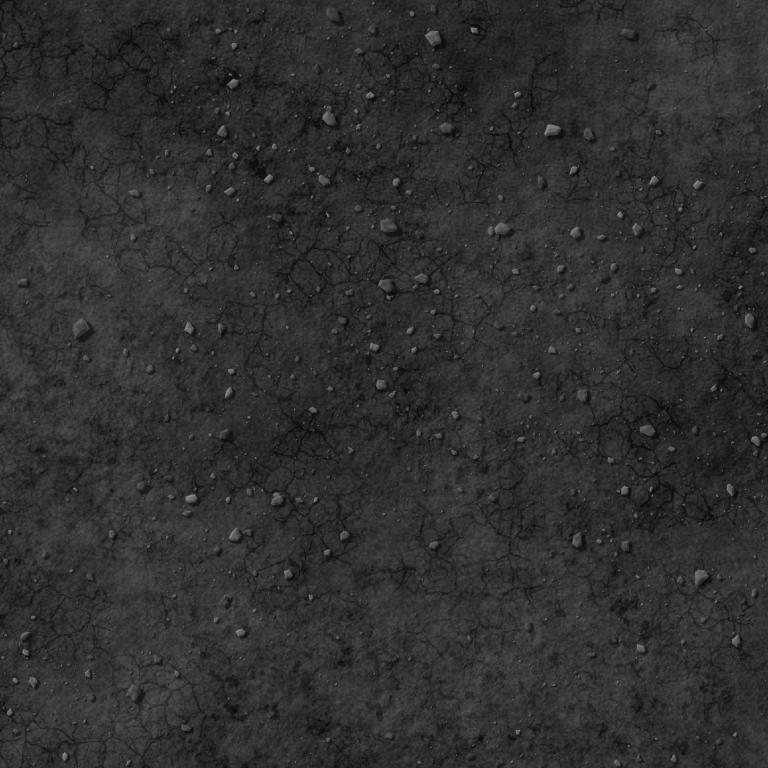
A Shadertoy shader for this texture:

```glsl
const float SOIL_TONE = 0.193;
const float BLOTCH_CONTRAST = 0.17;
const float CLOD_CONTRAST = 0.12;
const float RELIEF_STRENGTH = 0.27;
const float RELIEF_STEP = 0.0022;
const float GRAIN_CONTRAST = 0.07;
const float CRACK_WIDTH = 0.0012;
const float CRACK_DEPTH = 0.085;
const float STONE_DARK = 0.23;
const float STONE_BRIGHT = 0.40;
const float SHADOW_TONE = 0.45;
const vec2 LIGHT_DIR = vec2(-0.75, 0.66);
const float TAU = 6.2832;
const int STONE_SIDES = 7;

float hash(vec2 p) {
    return fract(sin(dot(p, vec2(127.1, 311.7))) * 43758.5);
}

vec2 hash2(vec2 p) {
    return vec2(hash(p), hash(p + 37.3));
}

float noise(vec2 p) {
    vec2 i = floor(p), f = fract(p);
    f = f * f * (3.0 - 2.0 * f);
    return mix(mix(hash(i), hash(i + vec2(1, 0)), f.x),
               mix(hash(i + vec2(0, 1)), hash(i + vec2(1, 1)), f.x), f.y);
}

float fbm(vec2 p) {
    float sum = 0.0, weight = 0.5;
    for (int i = 0; i < 4; i++) {
        sum += weight * noise(p);
        p = mat2(1.6, 1.2, -1.2, 1.6) * p + 17.7;
        weight *= 0.55;
    }
    return sum / 1.01;
}

// Distance to the border between the two nearest cells, in canvas units
float crackDistance(vec2 p, float cells) {
    p *= cells;
    vec2 home = floor(p), nearest = vec2(9.0), second = vec2(9.0);
    for (int y = -1; y <= 1; y++)
    for (int x = -1; x <= 1; x++) {
        vec2 cell = home + vec2(x, y);
        vec2 offset = cell + hash2(cell + cells) - p;
        if (dot(offset, offset) < dot(nearest, nearest)) {
            second = nearest;
            nearest = offset;
        } else if (dot(offset, offset) < dot(second, second)) {
            second = offset;
        }
    }
    return dot(0.5 * (nearest + second), normalize(second - nearest)) / cells;
}

float crackLine(vec2 p, float cells, float width, float pixel) {
    return 1.0 - smoothstep(0.3 * width, width + pixel, crackDistance(p, cells));
}

// Irregular convex stone: x = signed distance, y = light on the nearest side
vec2 stoneShape(vec2 q, float radius, vec2 id) {
    vec2 shape = vec2(-9.0, 0.0);
    float axis = TAU * hash(id + 5.1);
    for (int i = 0; i < STONE_SIDES; i++) {
        vec2 key = id + float(i) * 1.73;
        float angle = TAU * (float(i) + 0.8 * hash(key)) / float(STONE_SIDES);
        vec2 side = vec2(cos(angle), sin(angle));
        float reach = radius * (0.75 + 0.4 * hash(key + 9.4));
        reach *= 1.0 - 0.4 * abs(sin(angle - axis));
        float d = dot(q, side) - reach;
        if (d > shape.x) shape = vec2(d, dot(side, LIGHT_DIR));
    }
    return shape;
}

// One size class of stones; radii are fractions of a grid cell
void addStones(inout float tone, vec2 p, float cells, vec2 radii, float chance, float pixel) {
    vec2 g = p * cells, home = floor(g);
    float blur = 0.8 * pixel * cells;
    for (int y = -1; y <= 1; y++)
    for (int x = -1; x <= 1; x++) {
        vec2 cell = home + vec2(x, y);
        vec2 id = cell + cells * 1.37;
        float patchiness = smoothstep(0.3, 0.7, noise(cell / cells * 5.0 + 3.7));
        if (hash(id + 2.9) > chance * (0.35 + 1.3 * patchiness)) continue;
        vec2 q = g - cell - 0.2 - 0.6 * hash2(id);
        float size = hash(id + 7.7);
        float radius = mix(radii.x, radii.y, size * size);
        if (length(q) > 2.5 * radius + blur) continue;

        // Thrown shadow, then the stone with a flat top and lit sides
        float shadowEdge = stoneShape(q + LIGHT_DIR * radius * 0.55, radius, id).x;
        tone *= mix(1.0, SHADOW_TONE, 1.0 - smoothstep(-blur, blur + 0.2 * radius, shadowEdge));
        vec2 shape = stoneShape(q, radius, id);
        float bevel = smoothstep(-0.45 * radius, -0.15 * radius, shape.x);
        float face = mix(STONE_DARK, STONE_BRIGHT, hash(id + 4.3));
        face *= 1.0 + 0.35 * bevel * shape.y;
        face += 0.14 * (noise(p * 200.0) - 0.5);
        tone = mix(tone, face, 1.0 - smoothstep(-blur, blur, shape.x));
    }
}

void mainImage(out vec4 fragColor, in vec2 fragCoord) {
    vec2 p = fragCoord / iResolution.y;
    float pixel = 1.0 / iResolution.y;
    // Soil: broad blotches, clods, side-lit relief, fine grain and dark pits
    float rough = smoothstep(0.35, 0.65, fbm(p * 6.0 + 8.1));
    float relief = fbm(p * 65.0) - fbm((p + LIGHT_DIR * RELIEF_STEP) * 65.0);
    float tone = SOIL_TONE + BLOTCH_CONTRAST * (fbm(p * 4.0 + 1.3) - 0.5);
    tone += CLOD_CONTRAST * (fbm(p * 36.0 + 4.0) - 0.5);
    tone += RELIEF_STRENGTH * mix(0.75, 1.25, rough) * relief;
    tone += GRAIN_CONTRAST * (noise(p * 390.0) - 0.5);
    tone -= 0.07 * rough * smoothstep(0.58, 0.75, fbm(p * 75.0 + 21.0));
    // Drying cracks, wandering and broken, strongest on smooth ground
    vec2 bent = p + 0.018 * (vec2(fbm(p * 50.0), fbm(p * 50.0 + 31.0)) - 0.5);
    float broken = smoothstep(0.35, 0.6, noise(p * 24.0 + 6.0)) * mix(1.0, 0.5, rough);
    float cracks = crackLine(bent, 27.0, CRACK_WIDTH, pixel);
    cracks = max(cracks, 0.6 * crackLine(bent + 0.31, 52.0, 0.7 * CRACK_WIDTH, pixel));
    tone -= CRACK_DEPTH * cracks * broken;
    // Grit, pebbles and stones
    addStones(tone, p, 95.0, vec2(0.11, 0.27), 0.17, pixel);
    addStones(tone, p, 38.0, vec2(0.10, 0.25), 0.24, pixel);
    addStones(tone, p, 15.0, vec2(0.11, 0.21), 0.27, pixel);
    fragColor = vec4(vec3(clamp(tone, 0.05, 0.6)), 1.0);
}
```
